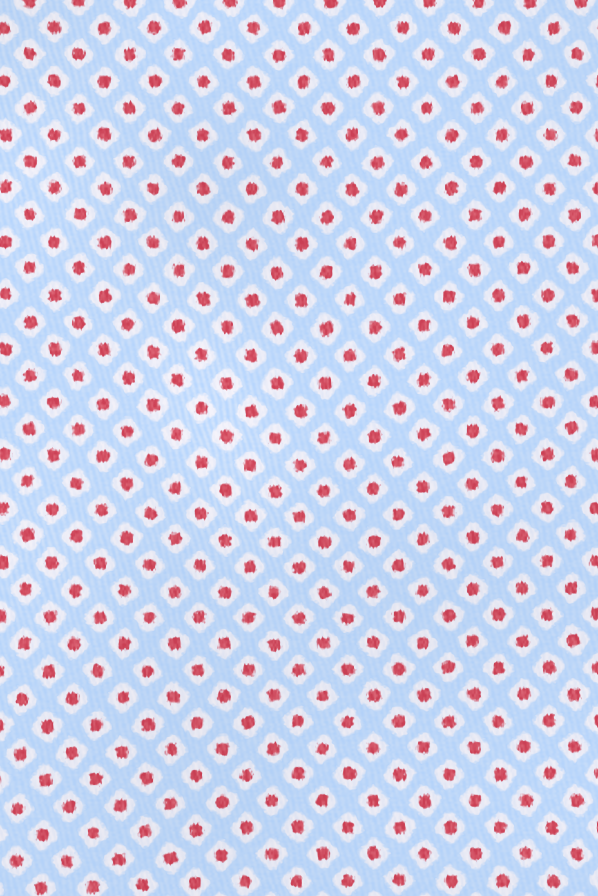
Reproduce this pattern procedurally as a WebGL 1 fragment shader.

```glsl
precision highp float;

uniform vec2 u_resolution;

const vec3 SKY_DEEP = vec3(0.69, 0.815, 0.975);
const vec3 SKY_PALE = vec3(0.80, 0.87, 0.965);
const vec3 PETAL_SHADE = vec3(0.86, 0.885, 0.95);
const vec3 PETAL_LIGHT = vec3(0.935, 0.93, 0.96);
const vec3 RED_DEEP = vec3(0.79, 0.25, 0.33);
const vec3 RED_SOFT = vec3(0.87, 0.42, 0.48);

float hash(vec2 p) {
    vec3 h = fract(vec3(p.xyx) * 0.1031);
    h += dot(h, h.yzx + 33.33);
    return fract((h.x + h.y) * h.z);
}

float noise(vec2 p) {
    vec2 i = floor(p);
    vec2 f = fract(p);
    f = f * f * (3.0 - 2.0 * f);
    return mix(mix(hash(i), hash(i + vec2(1.0, 0.0)), f.x),
               mix(hash(i + vec2(0.0, 1.0)), hash(i + 1.0), f.x), f.y);
}

float bump(vec2 p, vec2 center, vec2 spread) {
    vec2 d = (p - center) / spread;
    return exp(-dot(d, d));
}

// Column pitch and row pitch, slowly stretched down the cloth
vec2 pitchAt(float t) {
    return vec2(0.0838 - 0.0072 * t + 0.0092 * t * t, 0.0891);
}

// Cloth position to lattice coordinates, with the sag of a soft fold
vec2 latticeCoord(vec2 p, float t, vec2 pitch) {
    float sag = 0.0186 * bump(p, vec2(0.49, 0.74), vec2(0.27, 0.31));
    sag += 0.014 * smoothstep(0.5, 1.0, t) * (1.0 - smoothstep(0.0, 0.5, p.x));
    return (p - vec2(0.467 - 0.013 * t, 0.0914 + sag)) / pitch;
}

// Offset from the nearest motif of one lattice in xy, its seed in z
vec3 nearestMotif(vec2 q, vec2 pitch, float salt) {
    vec2 id = floor(q + 0.5);
    float seed = hash(id + salt);
    vec2 jitter = vec2(seed, hash(id + salt + 17.0)) - 0.5;
    return vec3((q - id) * pitch - jitter * 0.003, seed);
}

// Signed distance to a four-lobed outline
float lobedDisc(vec2 d, float radius, float lobe, float turn) {
    float angle = atan(d.y, d.x + 1e-6) + turn;
    return length(d) - radius - lobe * cos(4.0 * angle);
}

float cover(float d, float softness) {
    return 1.0 - smoothstep(-softness, softness, d);
}

// Steep twill ribs, wavering with the yarn
float twill(vec2 p, float count, float waver) {
    float s = (p.x - 0.25 * p.y) * count + waver;
    return 0.5 + 0.5 * cos(6.2832 * s);
}

void main() {
    vec2 p = vec2(gl_FragCoord.x, u_resolution.y - gl_FragCoord.y) / u_resolution.x;
    float t = 1.0 - gl_FragCoord.y / u_resolution.y;
    float pixel = 1.0 / u_resolution.x;

    // Weave: ribs, yarn grain and broad sheen along the fold
    float grain = noise(p * vec2(210.0, 260.0));
    float fine = noise(p * vec2(330.0, 190.0) + 40.0);
    float rib = twill(p, 92.0, 0.5 * noise(p * 24.0));
    vec2 slanted = vec2(p.x - 0.25 * (p.y - 0.7), p.y);
    float sheen = bump(slanted, vec2(0.36, 0.72), vec2(0.10, 0.24));
    sheen += 0.7 * bump(slanted, vec2(0.20, 0.22), vec2(0.16, 0.28));
    sheen += 0.6 * bump(p, vec2(0.04, 0.90), vec2(0.20, 0.18));
    float ribGain = 0.30 + 0.38 * sheen;
    float pale = 0.40 + ribGain * (rib - 0.5) + 0.35 * (grain - 0.5) + 0.22 * sheen;
    vec3 color = mix(SKY_DEEP, SKY_PALE, clamp(pale, 0.0, 1.35));

    // Half-drop arrangement made of two interleaved lattices
    vec2 pitch = pitchAt(t);
    vec2 q = latticeCoord(p, t, pitch);
    vec3 motif = nearestMotif(q, pitch, 3.0);
    vec3 other = nearestMotif(q + 0.5, pitch, 91.0);
    if (dot(other.xy, other.xy) < dot(motif.xy, motif.xy)) motif = other;

    // White blossom with yarn-frayed outline
    float size = 0.95 + 0.10 * motif.z;
    float turn = 0.45 * (motif.z - 0.5);
    float fray = (grain - 0.5) * 0.0045 + (rib - 0.5) * 0.0016;
    float petal = lobedDisc(motif.xy, 0.0227 * size, 0.0026, turn) + fray;
    float petalLight = clamp(0.62 + 0.45 * (fine - 0.5) + 0.35 * (rib - 0.5)
                             + 0.25 * sheen, 0.0, 1.0);
    vec3 petalColor = mix(PETAL_SHADE, PETAL_LIGHT, petalLight);
    color = mix(color, petalColor, cover(petal, 0.0024 + 0.5 * pixel));

    // Red heart with loose stitches at the rim
    float heart = lobedDisc(motif.xy, 0.0103 * size, 0.0006, turn + 0.8);
    heart += (fine - 0.5) * 0.0045 + (grain - 0.5) * 0.002;
    float redLight = clamp(0.35 + 0.8 * (fine - 0.5) + 0.3 * (rib - 0.5), 0.0, 1.0);
    vec3 heartColor = mix(RED_DEEP, RED_SOFT, redLight);
    color = mix(color, heartColor, cover(heart, 0.0018 + 0.5 * pixel));

    // Gentle uneven light
    color *= 0.985 + 0.03 * noise(p * 3.0) + 0.012 * sheen;
    gl_FragColor = vec4(clamp(color, 0.0, 1.0), 1.0);
}
```
